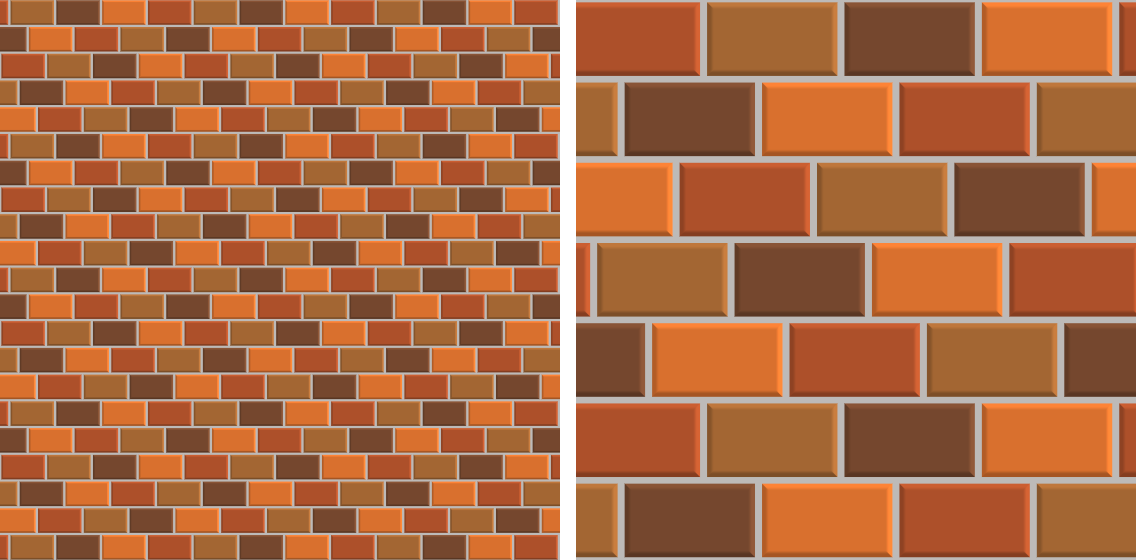
Left: the whole. Right: its middle third, enlarged.
Write a WebGL 1 fragment shader that draws this pattern.

```glsl
precision highp float;
// Brick wall in running bond: four brick colours cycle along each course, and
// every course slides left by 1.6 bricks, so the layout repeats every five.
// Each brick is a box distance with mitred, lit bevels on pale mortar.

uniform vec2 u_resolution;

// Colour of a brick from its position in the cycle of four.
vec3 brickColor(float index) {
  vec3 dark = vec3(0.46, 0.28, 0.18);
  vec3 orange = vec3(0.85, 0.44, 0.18);
  vec3 red = vec3(0.68, 0.315, 0.165);
  vec3 tan_ = vec3(0.64, 0.40, 0.20);
  vec3 warm = mix(orange, red, step(1.5, index));
  return mix(mix(dark, warm, step(0.5, index)), tan_, step(2.5, index));
}

// Brightness of the bevel; inset is the distance to the nearest sides.
float bevelLight(vec2 p, vec2 inset, float pixel) {
  float sideLight = p.x > 0.0 ? 1.24 : 0.82;
  float levelLight = p.y > 0.0 ? 0.76 : 1.17;
  float mitre = smoothstep(-pixel, pixel, inset.x - inset.y);
  float bevel = 1.0 - smoothstep(0.0016, 0.0043, min(inset.x, inset.y));
  return mix(1.0, mix(sideLight, levelLight, mitre), bevel);
}

void main() {
  vec2 uv = gl_FragCoord.xy / u_resolution;
  float pixel = 1.0 / min(u_resolution.x, u_resolution.y);
  vec2 pitch = vec2(0.08178, 0.04775);

  // Courses count downward from the top edge.
  vec2 cell = vec2(uv.x, 1.0 - uv.y + 0.0015) / pitch;
  float course = floor(cell.y);
  cell.x += 2.7955 + 1.6 * course;

  // Local position about the brick centre, in canvas units.
  vec2 p = (fract(cell) - 0.5) * pitch;
  vec2 inset = vec2(0.0388, 0.0219) - abs(p);
  float index = mod(floor(cell.x), 4.0);

  vec3 brick = brickColor(index) * bevelLight(p, inset, pixel);
  float cover = clamp(min(inset.x, inset.y) / pixel + 0.5, 0.0, 1.0);
  vec3 color = mix(vec3(0.74, 0.73, 0.72), brick, cover);
  gl_FragColor = vec4(color, 1.0);
}
```
